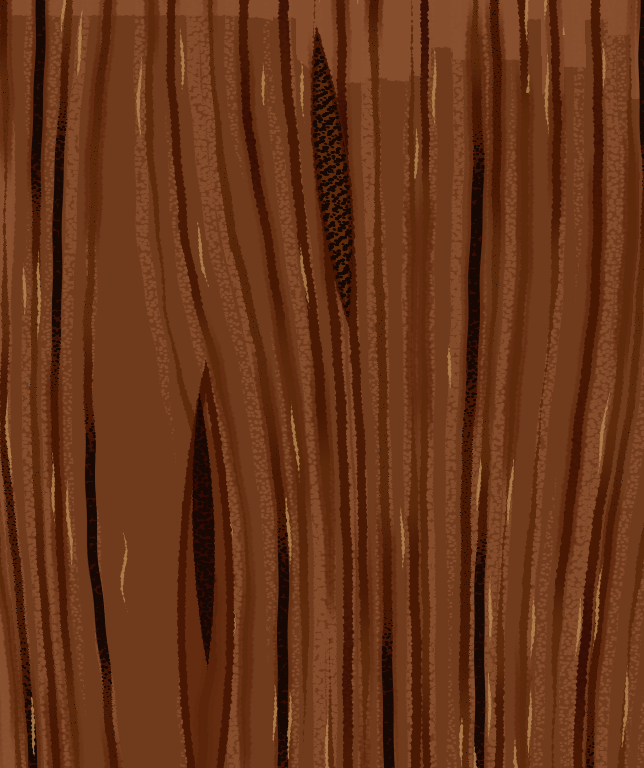
This texture is drawn by a WebGL 2 fragment shader. Its source:

```glsl
#version 300 es
precision highp float;
// Hand-painted wood grain: leaning dark strokes, chalky streaks, pale slivers and two knots.
uniform vec2 u_resolution;
out vec4 fragColor;

const vec3 BASE = vec3(0.44, 0.23, 0.11);
const vec3 LIGHT = vec3(0.54, 0.315, 0.185);
const vec3 RUST = vec3(0.37, 0.155, 0.05);
const vec3 MID = vec3(0.36, 0.16, 0.04);
const vec3 DARK = vec3(0.28, 0.09, 0.01);
const vec3 DEEP = vec3(0.20, 0.04, 0.01);
const vec3 CHARCOAL = vec3(0.09, 0.03, 0.01);
const vec3 TAN = vec3(0.71, 0.52, 0.31);
const float STROKES = 24.0;        // dark strokes per canvas height
const float STROKE_WIDTH = 0.0056; // half width
const float CHALKS = 31.0;
const float CHALK_WIDTH = 0.0075;
const float SLIVERS = 40.0;
const vec2 GRAIN_SCALE = vec2(160.0, 220.0);

float hash(vec2 p) {
  vec3 q = fract(p.xyx * 0.1031);
  q += dot(q, q.yzx + 33.33);
  return fract((q.x + q.y) * q.z);
}

// Distance to the nearest scattered point
float cellular(vec2 p) {
  vec2 cell = floor(p);
  float nearest = 2.0;
  for (int j = -1; j <= 1; j++)
    for (int i = -1; i <= 1; i++) {
      vec2 c = cell + vec2(i, j);
      nearest = min(nearest, length(c + vec2(hash(c), hash(c + 71.7)) - p));
    }
  return nearest;
}

float bump(float x, float centre, float width) {
  float d = (x - centre) / width;
  return exp(-d * d);
}

// Coordinate that stays constant along the bent fibres
float fibre(vec2 p) {
  float t = 1.0 - p.y;
  float shift = 0.095 * bump(p.x, 0.34, 0.13) * smoothstep(0.0, 0.75, t);
  shift -= 0.035 * bump(p.x, 0.11, 0.07) * sin(3.0 * t);
  shift += 0.05 * bump(p.x, 0.0, 0.08) * smoothstep(0.5, 1.0, t);
  shift -= 0.075 * smoothstep(0.52, 0.8, p.x) * smoothstep(0.2, 1.05, t);
  return p.x - shift + 0.003 * sin(p.y * 7.0 + p.x * 9.0);
}

// Depth inside the nearest stroke (negative outside), its pressure, its random value
vec3 stroke(float g, float y, float stretch, float count, float width, float seed) {
  vec3 best = vec3(-1.0, 0.0, 0.0);
  for (int i = -1; i <= 1; i++) {
    float id = floor(g * count) + float(i);
    float h = hash(vec2(id + 50.0, seed));
    float k = hash(vec2(id + 50.0, seed + 17.0));
    float wobble = 0.0012 * sin(y * 23.0 + h * 40.0) + 0.0007 * sin(y * 61.0 + k * 90.0);
    float centre = (id + 0.5 + (h - 0.5) * 0.7) / count + wobble;
    float press = 0.48 + 0.30 * sin(y * (3.0 + 3.0 * k) + h * 30.0)
                + 0.14 * sin(y * 11.0 + k * 50.0) + 0.24 * (k - 0.5);
    float halfWidth = width * min(1.0 + 0.3 * (h - 0.5), press * 3.5 - 0.1);
    float depth = halfWidth - abs(g - centre) / stretch;
    if (depth > best.x) best = vec3(depth, press, k);
  }
  return best;
}

// Depth inside a pointed, leaning spindle
float spindle(vec2 p, vec2 centre, vec2 size, float lean) {
  vec2 q = p - centre;
  float v = q.y / size.y;
  return size.x * (1.0 - v * v) - abs(q.x + lean * q.y);
}

float cover(float depth) {
  float edge = max(0.0008, 0.7 / u_resolution.y);
  return smoothstep(-edge, edge, depth);
}

void main() {
  vec2 p = gl_FragCoord.xy / u_resolution.y;
  float g = fibre(p);
  float stretch = max(0.3, (fibre(p + vec2(0.002, 0.0)) - fibre(p - vec2(0.002, 0.0))) / 0.004);
  float grain = cellular(p * GRAIN_SCALE);
  float ragged = (grain - 0.45) * 0.003;
  vec3 color = BASE;

  // Bare light patches along the top and left edges
  float reach = 0.02 + 0.13 * hash(vec2(floor(g * 34.0), 5.0)) * smoothstep(0.3, 0.45, p.x);
  float bare = cover(p.y - 1.0 + reach + ragged);
  bare = max(bare, cover(0.012 + 0.008 * sin(p.y * 9.0 + 1.0) - p.x + ragged));
  color = mix(color, LIGHT, bare * 0.9);

  // Stippled chalk streaks
  vec3 chalk = stroke(g, p.y, stretch, CHALKS, CHALK_WIDTH, 3.0);
  float stipple = smoothstep(-0.15, 0.15, 0.2 + 0.5 * chalk.y - grain);
  color = mix(color, LIGHT, cover(chalk.x + ragged) * stipple * 0.8);

  // Rusty halos, then the strokes darkened by pressure
  vec3 dark = stroke(g, p.y, stretch, STROKES, STROKE_WIDTH, 11.0);
  float patches = sin(p.y * 6.0 + dark.z * 40.0) + 0.6 * sin(p.y * 15.0 + p.x * 21.0);
  float halo = smoothstep(-0.008, -0.004, dark.x + ragged) * smoothstep(-0.1, 0.7, patches);
  color = mix(color, RUST, halo * 0.75);
  vec3 ink = mix(MID, DARK, smoothstep(0.33, 0.53, dark.y));
  ink = mix(ink, DEEP, smoothstep(0.68, 0.88, dark.y + ragged * 30.0));
  color = mix(color, ink, cover(dark.x + ragged) * 0.95);

  // Charcoal dust on some of the heavy strokes
  float dust = smoothstep(-0.1, 0.1, 0.65 * smoothstep(0.55, 0.9, dark.y) - grain + 0.05);
  color = mix(color, CHARCOAL, dust * step(0.6, dark.z) * cover(dark.x + 0.001));

  // Pale slivers, denser near the top
  vec2 slot = vec2(g * SLIVERS, p.y * 8.0 + hash(vec2(floor(g * SLIVERS), 2.0)) * 8.0);
  vec2 id = floor(slot) + 30.0;
  vec2 local = fract(slot) - 0.5;
  float taper = 1.0 - pow(abs(local.y) / (0.2 + 0.25 * hash(id + 9.0)), 2.0);
  float across = abs(local.x + 0.06 * sin(p.y * 60.0)) / (SLIVERS * stretch);
  float present = step(hash(id), 0.1 + 0.2 * smoothstep(0.75, 1.0, p.y));
  color = mix(color, TAN, present * cover(0.0021 * taper - across + ragged * 0.8) * 0.85);

  // Arched knot with a sooty core
  float arch = spindle(p, vec2(0.268, 0.2), vec2(0.032, 0.31), 0.0) + ragged;
  float core = spindle(p, vec2(0.265, 0.31), vec2(0.014, 0.18), 0.03) + ragged;
  color = mix(color, RUST, cover(arch) * 0.75);
  color = mix(color, DARK, cover(0.005 - abs(arch)));
  color = mix(color, DEEP, cover(core));
  color = mix(color, CHARCOAL, cover(core) * smoothstep(-0.15, 0.15, 0.55 - grain));

  // Wedge knot filled with charcoal hatching
  float wedge = spindle(p, vec2(0.433, 0.77), vec2(0.019, 0.18), 0.11) + ragged;
  float hatch = 0.45 + 0.2 * sin((p.y - p.x * 0.8) * 420.0);
  color = mix(color, MID, cover(wedge));
  color = mix(color, DARK, cover(0.004 - abs(wedge)));
  color = mix(color, CHARCOAL, cover(wedge + 0.002) * smoothstep(-0.12, 0.12, hatch - grain));

  fragColor = vec4(color, 1.0);
}
```
